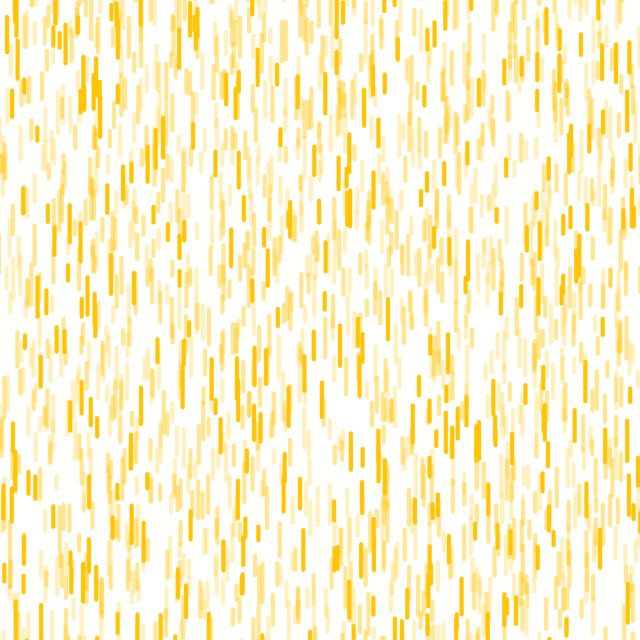
This pattern is drawn by a WebGL 1 fragment shader. Its source:

```glsl
precision highp float;

uniform vec2 u_resolution;

const vec3 PAPER = vec3(1.0, 1.0, 0.995);
const vec3 AMBER = vec3(1.0, 0.77, 0.03);

const float CELLS = 20.0;        // grid cells per canvas side
const int DASHES_PER_CELL = 5;
const float PRESENCE = 0.72;     // chance that a dash is drawn
const float RADIUS = 0.0033;
const float MIN_LENGTH = 0.026;
const float MAX_LENGTH = 0.070;

float hash(vec3 p) {
  p = fract(p * vec3(0.1031, 0.1137, 0.0973));
  p += dot(p, p.yzx + 33.33);
  return fract((p.x + p.y) * p.z);
}

// Distance to an upright capsule centred on the origin
float dashDistance(vec2 p, float len, float radius) {
  float overshoot = max(abs(p.y) - 0.5 * len + radius, 0.0);
  return length(vec2(p.x, overshoot)) - radius;
}

// Three strengths of ink: pale, medium and solid
float inkStrength(float pick) {
  if (pick < 0.41) return 0.25;
  return pick < 0.80 ? 0.43 : 1.0;
}

// Opacity at p of one randomly placed dash of a cell
float dashOpacity(vec2 p, vec2 cell, float layer, float pixel) {
  float seed = layer * 7.0 + 1.0;
  if (hash(vec3(cell, seed)) > PRESENCE) return 0.0;
  vec2 jitter = vec2(hash(vec3(cell, seed + 1.0)), hash(vec3(cell, seed + 2.0)));
  float len = mix(MIN_LENGTH, MAX_LENGTH, hash(vec3(cell, seed + 3.0)));
  float strength = inkStrength(hash(vec3(cell, seed + 4.0)));
  float d = dashDistance(p - (cell + jitter) / CELLS, len, RADIUS);
  return strength * (1.0 - smoothstep(-0.8 * pixel, 0.8 * pixel, d));
}

// Share of paper left visible under all overlapping dashes
float paperVisibility(vec2 p, float pixel) {
  vec2 home = floor(p * CELLS);
  float visible = 1.0;
  for (int y = -1; y <= 1; y++) {
    for (int x = -1; x <= 1; x++) {
      vec2 cell = home + vec2(float(x), float(y));
      for (int i = 0; i < DASHES_PER_CELL; i++) {
        visible *= 1.0 - dashOpacity(p, cell, float(i), pixel);
      }
    }
  }
  return visible;
}

void main() {
  float pixel = 1.0 / min(u_resolution.x, u_resolution.y);
  vec2 p = gl_FragCoord.xy * pixel;
  // Shift to positive cell indices, so that the hash stays even
  float visible = paperVisibility(p + 2.0, pixel);
  gl_FragColor = vec4(mix(AMBER, PAPER, visible), 1.0);
}
```
